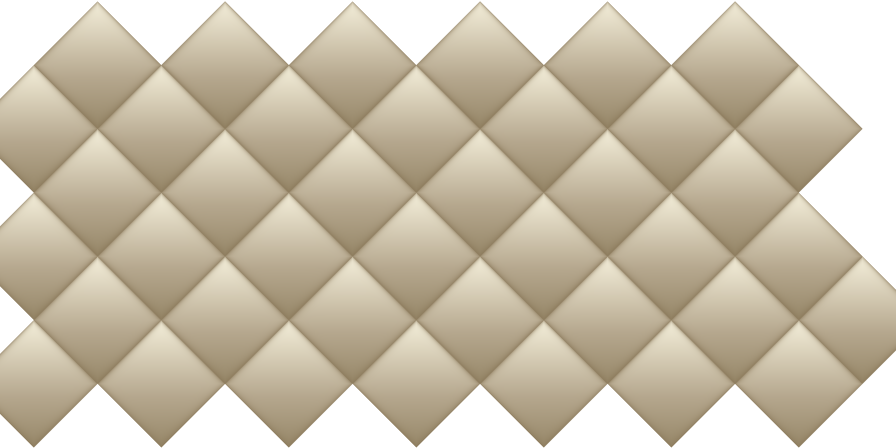
Reproduce this pattern procedurally as a WebGL 2 fragment shader.

```glsl
#version 300 es
precision highp float;
// Overlap-free sheet of beige padded diamonds with ragged outer edges on white.

uniform vec2 u_resolution;
out vec4 fragColor;

// f runs from -0.5 to 0.5 along the two sides of a diamond.
vec3 diamondColor(vec2 f) {
    // Vertical sheen: quick fade from cream, then slow fade to brown.
    float down = clamp(0.5 - 0.5 * (f.x - f.y), 0.0, 1.0);
    vec3 cream = vec3(0.96, 0.94, 0.86);
    vec3 sand = vec3(0.71, 0.655, 0.555);
    vec3 brown = vec3(0.59, 0.53, 0.41);
    vec3 color = mix(cream, sand, min(down / 0.6, 1.0));
    color = mix(color, brown, max(down - 0.6, 0.0) / 0.4);

    // Soft shaded seam, wider towards the bottom.
    float inset = max(0.5 - max(abs(f.x), abs(f.y)), 0.0);
    float shade = 0.75 * exp(-inset / mix(0.018, 0.038, down));
    return mix(color, vec3(0.54, 0.47, 0.35), shade);
}

// Six rows; only the second row from the bottom reaches one column further.
bool isPresent(float column, float row) {
    float lastColumn = row == 1.0 ? 13.0 : 12.0;
    return row >= 0.0 && row <= 5.0 && column >= 0.0 && column <= lastColumn;
}

void main() {
    float halfDiagonal = 0.1423;
    vec2 p = gl_FragCoord.xy / u_resolution.y;
    vec2 q = (p - vec2(0.0755, 0.1432)) / halfDiagonal;

    // Lattice axes run along the diamond sides.
    vec2 uv = 0.5 * vec2(q.x + q.y, q.x - q.y);
    float pixel = 1.0 / (u_resolution.y * halfDiagonal * sqrt(2.0));

    // Blend the nearest four diamonds by coverage; the rest stays white.
    vec3 color = vec3(1.0);
    for (int k = 0; k < 4; k++) {
        vec2 cell = floor(uv) + vec2(k & 1, k >> 1);
        if (!isPresent(cell.x + cell.y, cell.x - cell.y)) continue;
        vec2 f = uv - cell;
        vec2 cover = clamp(0.5 + (0.5 - abs(f)) / pixel, 0.0, 1.0);
        color += cover.x * cover.y * (diamondColor(f) - 1.0);
    }
    fragColor = vec4(color, 1.0);
}
```
